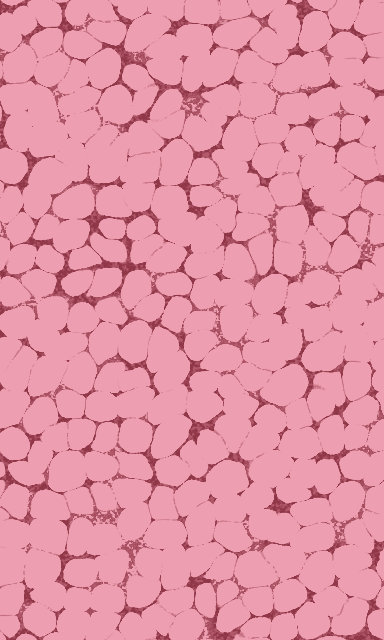
This texture is drawn by a WebGL 1 fragment shader. Its source:

```glsl
precision highp float;
// Tightly packed pink pebbles with dark, pointed gaps where they meet.
// Stretched, jittered cells are softly counted at each point: where three
// or more compete a gap opens; grain roughens the gaps and thin cracks.
uniform vec2 u_resolution;

const float CELLS_ACROSS = 12.5;
const float ROUNDING = 5.0;
const vec3 PINK = vec3(0.93, 0.62, 0.69);
const vec3 WINE = vec3(0.56, 0.21, 0.28);
const vec3 ROSE = vec3(0.70, 0.35, 0.42);

float hash(vec2 p) {
  return fract(sin(dot(p, vec2(127.1, 311.7))) * 43758.5453);
}

float noise(vec2 p) {
  vec2 i = floor(p);
  vec2 f = fract(p);
  f = f * f * (3.0 - 2.0 * f);
  float low = mix(hash(i), hash(i + vec2(1.0, 0.0)), f.x);
  float high = mix(hash(i + vec2(0.0, 1.0)), hash(i + 1.0), f.x);
  return mix(low, high, f.y);
}

// Distance to a pebble centre, shortened along its own long axis
float pebbleDistance(vec2 offset, float angle, float stretch) {
  float c = cos(angle);
  float s = sin(angle);
  vec2 q = vec2(c * offset.x + s * offset.y, c * offset.y - s * offset.x);
  return length(q * vec2(1.0 / stretch, stretch));
}

// x: soft count of competing pebbles, y: distance from the nearest border
vec2 packing(vec2 p, float rounding) {
  vec2 home = floor(p);
  float nearest = 9.0;
  float second = 9.0;
  float total = 0.0;
  for (int y = -2; y <= 2; y++) {
    for (int x = -2; x <= 2; x++) {
      vec2 cell = home + vec2(float(x), float(y));
      vec2 jitter = vec2(hash(cell), hash(cell + 37.3)) - 0.5;
      float angle = 0.6 + 2.2 * (hash(cell + 71.9) - 0.5);
      float stretch = mix(1.0, 1.3, hash(cell + 13.7));
      vec2 centre = cell + 0.5 + 0.8 * jitter;
      float d = pebbleDistance(p - centre, angle, stretch);
      second = min(second, max(nearest, d));
      nearest = min(nearest, d);
      total += exp(-rounding * d);
    }
  }
  return vec2(total * exp(rounding * nearest), second - nearest);
}

void main() {
  vec2 p = gl_FragCoord.xy / u_resolution.x * CELLS_ACROSS;
  float grain = 0.6 * noise(p * 13.0) + 0.4 * noise(p * 22.0 + 5.0);

  // Slightly uneven outlines
  vec2 wobble = vec2(noise(p * 2.6), noise(p * 2.6 + 19.0)) - 0.5;
  vec2 pack = packing(p + 0.14 * wobble, ROUNDING);

  // Gaps vary in size from place to place; rough ones are wider and speckled
  float rough = smoothstep(0.62, 0.76, noise(p * 1.1 + 43.0));
  float threshold = mix(1.95, 2.9, noise(p * 0.9 + 8.0));
  threshold += 0.35 * (grain - 0.5) - 0.3 * rough;
  float gap = smoothstep(-0.1, 0.12, pack.x - threshold);
  gap *= mix(1.0, smoothstep(0.32, 0.58, grain), rough);

  // Broken hairline cracks between touching pebbles
  float crack = 1.0 - smoothstep(0.01, 0.07, pack.y);
  crack *= smoothstep(0.45, 0.7, noise(p * 1.4 + 91.0));
  crack *= 0.6 * smoothstep(0.35, 0.6, grain);

  vec3 ink = mix(WINE, ROSE, smoothstep(0.35, 0.75, grain));
  gl_FragColor = vec4(mix(PINK, ink, max(gap, crack)), 1.0);
}
```
